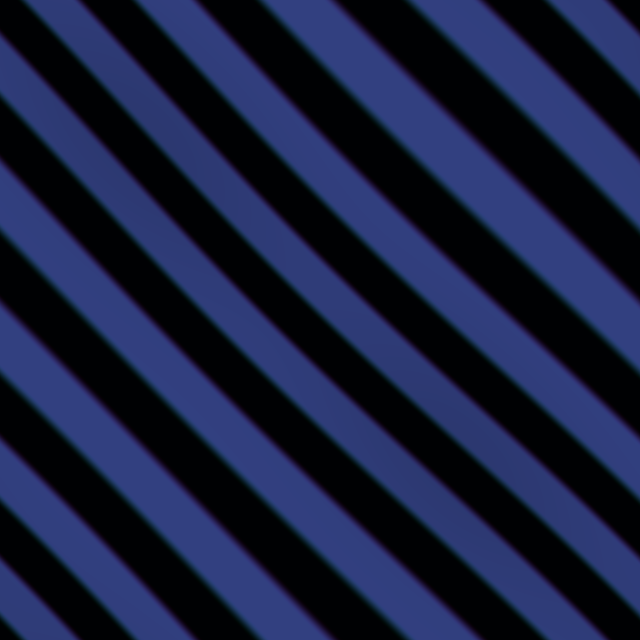
This pattern is drawn by a Shadertoy shader. Its source:

```glsl
// Soft diagonal stripes, blue on near black, bent by a gentle periodic warp.
// The stripe phase is a whole number of cycles per axis plus cosines of
// period one, so every edge continues on the opposite side.

const float TAU = 6.2831853;
const float STRIPES = 5.0;         // repeats across and down
const float STRIPE_SHARE = 0.5;    // blue part of one repeat
const float EDGE_SOFTNESS = 0.06;  // half width of the blur, in repeats
const float FRINGE = 0.012;        // red and green offset, in repeats

const float WARP_OFFSET = 0.13;    // all warp values are in repeats
const float WARP_DIAGONAL = 0.10;
const float WARP_ACROSS = 0.05;
const float WARP_UP = 0.035;

const float FADE = 0.13;           // dimming along the main diagonal
const vec3 STRIPE_BLUE = vec3(0.196, 0.250, 0.502);
const vec3 GROUND_BLACK = vec3(0.001, 0.005, 0.012);

// Cosine of period one that peaks at the given position
float wave(float position, float peak) {
    return cos(TAU * (position - peak));
}

// Bend of the stripes, periodic over the canvas
float warp(vec2 uv) {
    return WARP_OFFSET
         + WARP_DIAGONAL * wave(uv.x + uv.y, 0.27)
         + WARP_ACROSS * wave(uv.x, 0.47)
         + WARP_UP * wave(uv.y, 0.58);
}

// Stripe coverage per channel; dark bands are centred on whole phases
vec3 stripeMask(vec3 phase, float softness) {
    vec3 fromDark = abs(fract(phase + 0.5) - 0.5);
    float edge = 0.5 * (1.0 - STRIPE_SHARE);
    return smoothstep(edge - softness, edge + softness, fromDark);
}

// Slight loss of brightness, strongest toward the upper left
float brightness(vec2 uv) {
    float diagonal = 0.5 + 0.5 * wave(uv.x + uv.y, 0.0);
    float corner = 0.75 + 0.25 * wave(uv.x - uv.y, 0.43);
    return 1.0 - FADE * diagonal * diagonal * corner;
}

void mainImage(out vec4 fragColor, in vec2 fragCoord) {
    vec2 uv = fragCoord / iResolution.xy;

    // Warped phase, with a small colour fringe on the edges
    float phase = STRIPES * (uv.x + uv.y) + warp(uv);
    float softness = max(EDGE_SOFTNESS, fwidth(phase));
    vec3 mask = stripeMask(phase + vec3(-FRINGE, FRINGE, 0.0), softness);

    vec3 color = mix(GROUND_BLACK, STRIPE_BLUE * brightness(uv), mask);
    fragColor = vec4(color, 1.0);
}
```
